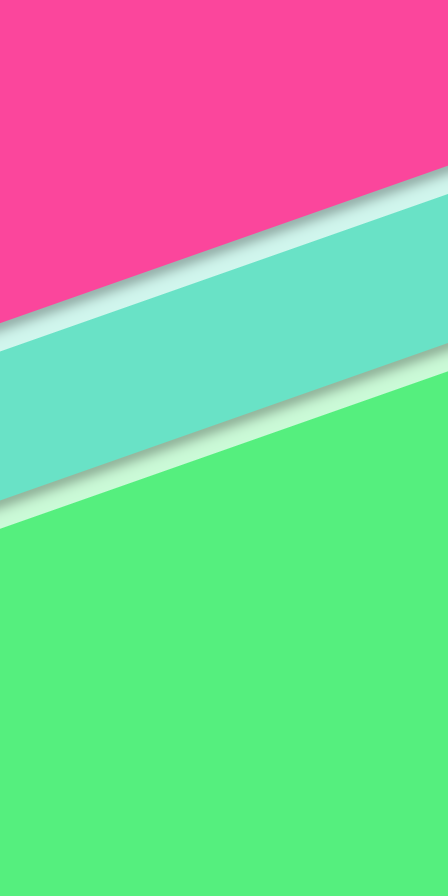
A Shadertoy shader for this background:

```glsl
// Three slanted paper sheets, pink over teal over green, stacked down the canvas.
// Signed distances to parallel lines cut each sheet; below each cut lies a
// pale translucent strip, darkened by a soft Gaussian shadow from the sheet above.

const vec3 PINK = vec3(0.985, 0.275, 0.610);
const vec3 TEAL = vec3(0.410, 0.885, 0.775);
const vec3 GREEN = vec3(0.335, 0.937, 0.494);

// Lengths are in canvas widths
const float SLOPE = 0.3516;
const float PINK_EDGE = 1.2786;   // height of the cut at the left side
const float TEAL_EDGE = 0.8828;
const float STRIP_HEIGHT = 0.0632;
const float STRIP_OPACITY = 0.69;
const float SHADOW_OPACITY = 0.26;
const float SHADOW_REACH = 0.023;

// Distance to a slanted cut, positive above it
float cutDistance(vec2 p, float height) {
    return (p.y - height - SLOPE * p.x) / sqrt(1.0 + SLOPE * SLOPE);
}

// Antialiased coverage of the side where the distance is positive
float coverage(float d, float pixel) {
    return clamp(d / pixel + 0.5, 0.0, 1.0);
}

// Lays a sheet, with its pale strip and shadow, over the colour beneath
vec3 laySheet(vec3 base, vec3 sheet, vec2 p, float height, float pixel) {
    float edge = cutDistance(p, height);
    float strip = coverage(cutDistance(p, height - STRIP_HEIGHT), pixel);
    vec3 color = mix(base, vec3(1.0), STRIP_OPACITY * strip);

    float falloff = min(edge, 0.0) / SHADOW_REACH;
    color *= 1.0 - SHADOW_OPACITY * exp(-falloff * falloff);

    return mix(color, sheet, coverage(edge, pixel));
}

void mainImage(out vec4 fragColor, in vec2 fragCoord) {
    vec2 p = fragCoord / iResolution.x;
    float pixel = 1.0 / iResolution.x;

    vec3 color = laySheet(GREEN, TEAL, p, TEAL_EDGE, pixel);
    color = laySheet(color, PINK, p, PINK_EDGE, pixel);

    fragColor = vec4(color, 1.0);
}
```
